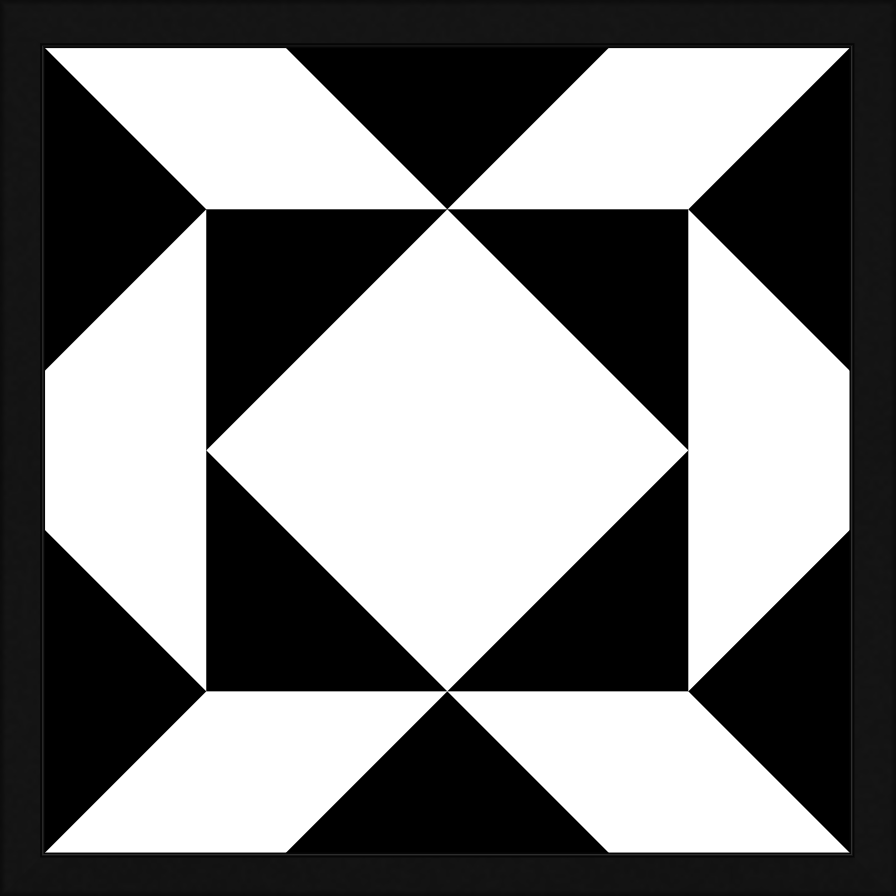
This pattern is drawn by a Shadertoy shader. Its source:

```glsl
// A framed black and white quilt block: a white diamond in a black square,
// ringed by triangles. One folded quadrant of distance functions draws the
// block, and a mitred charcoal frame with a thin lip surrounds it.

const vec2  CENTER      = vec2(0.4992, 0.4974);
const float PANEL_HALF  = 0.4489;   // half width of the block
const float SQUARE_HALF = 0.2690;   // half width of the inner square
const float LIP_WIDTH   = 0.0055;   // dark groove between block and frame
const float LINE_HALF   = 0.0006;   // half width of the lip highlight
const float GRAIN       = 0.010;
const float GRAIN_SCALE = 180.0;
const vec3  WHITE       = vec3(1.0);
const vec3  INK         = vec3(0.0);
const vec3  FRAME       = vec3(0.078);
const vec3  GROOVE      = vec3(0.025);
const vec3  HIGHLIGHT   = vec3(0.30);
const float DIAGONAL    = 0.70710678;

float hash(vec2 p) {
    return fract(sin(dot(p, vec2(127.1, 311.7))) * 43758.5453);
}

float valueNoise(vec2 p) {
    vec2 cell = floor(p), f = fract(p);
    f = f * f * (3.0 - 2.0 * f);
    float low  = mix(hash(cell), hash(cell + vec2(1.0, 0.0)), f.x);
    float high = mix(hash(cell + vec2(0.0, 1.0)), hash(cell + 1.0), f.x);
    return mix(low, high, f.y);
}

// Antialiased coverage of a signed distance
float fill(float dist, float pixel) {
    return clamp(0.5 - dist / pixel, 0.0, 1.0);
}

// Signed distance to the black pieces, in the folded quadrant
float blackPieces(vec2 q) {
    float s = SQUARE_HALF;
    float squareCorner = max(max(q.x, q.y) - s, (s - q.x - q.y) * DIAGONAL);
    float poleTriangle = (q.x - q.y + s) * DIAGONAL;
    float sideTriangle = max(q.y - q.x, 2.0 * s - q.x - q.y) * DIAGONAL;
    return min(squareCorner, min(poleTriangle, sideTriangle));
}

// Mitred frame: each side catches a little different light
vec3 frameColor(vec2 uv, vec2 p, float edge, float pixel) {
    float rail = fill(abs(p.x) - abs(p.y), pixel);
    float railShade = p.y > 0.0 ? 1.04 : 0.94;
    float shade = mix(1.0, railShade, rail);
    vec3 color = FRAME * shade + GRAIN * (valueNoise(uv * GRAIN_SCALE) - 0.5);

    // Rounded outer rim and dark inner groove
    float rim = min(min(uv.x, uv.y), min(1.0 - uv.x, 1.0 - uv.y));
    color *= mix(0.65, 1.0, smoothstep(0.0, 0.008, rim));
    color = mix(color, GROOVE, fill(edge - LIP_WIDTH, pixel));

    // Lip highlight, faint along the top
    float glint = p.y > abs(p.x) ? 0.3 : 0.7;
    float line = fill(abs(edge - 0.45 * LIP_WIDTH) - LINE_HALF, pixel);
    return mix(color, HIGHLIGHT, glint * line);
}

void mainImage(out vec4 fragColor, in vec2 fragCoord) {
    vec2 uv = fragCoord / iResolution.xy;
    float pixel = 1.0 / min(iResolution.x, iResolution.y);
    vec2 p = uv - CENTER;
    vec2 q = abs(p);

    float edge = max(q.x, q.y) - PANEL_HALF;
    vec3 block = mix(WHITE, INK, fill(blackPieces(q), pixel));
    vec3 color = mix(frameColor(uv, p, edge, pixel), block, fill(edge, pixel));

    fragColor = vec4(color, 1.0);
}
```
